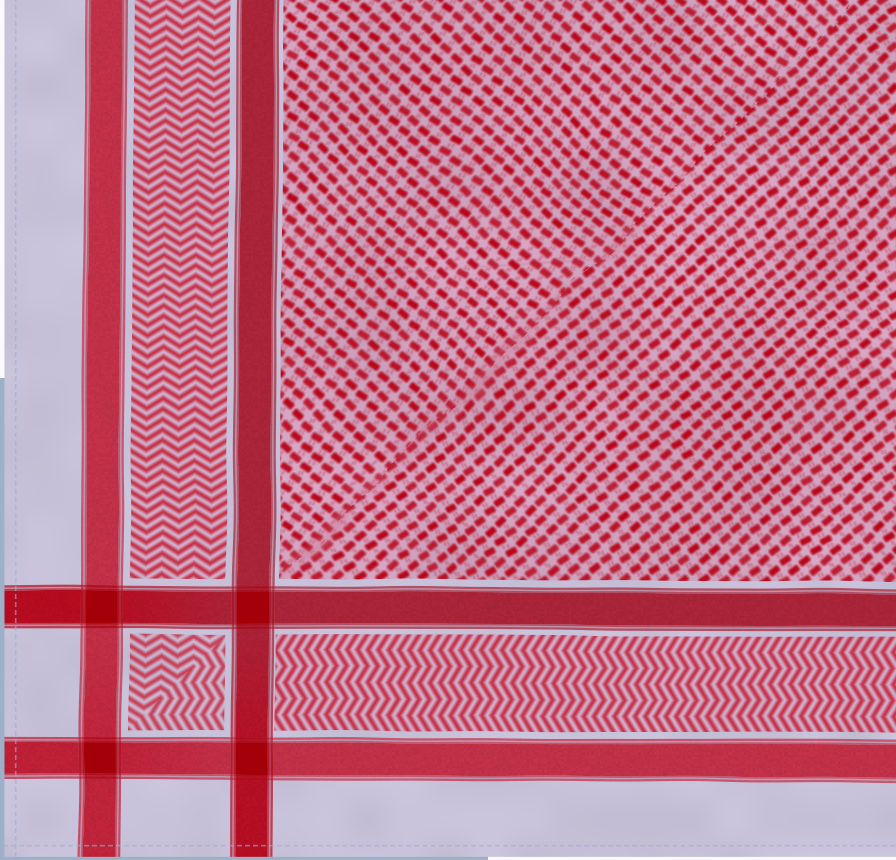
This texture is drawn by a Shadertoy shader. Its source:

```glsl
// Corner of a red and white woven scarf: toothed field, chevron borders and crossing bands.

// Layout, in hundredths of the canvas width
const vec2 OUTER_BAND = vec2(11.9, 11.45);
const vec2 CHEVRON_BAND = vec2(20.4, 19.95);
const vec2 INNER_BAND = vec2(28.85, 28.3);
const vec2 FIELD_CORNER = vec2(31.7, 31.5);
const vec2 HEM = vec2(1.75, 1.6);
const vec2 CLOTH_EDGE = vec2(0.5, 0.35);
const float BAND_CORE = 1.8;
const float BAND_HALF = 2.38;
const float CHEVRON_HALF = 5.35;
const float CHEVRON_WAVE = 3.6;
const float CHEVRON_PITCH = 1.15;
const float TOOTH_PITCH = 2.28;
const vec2 TOOTH_SIZE = vec2(0.64, 0.38);
const float TOOTH_TILT = 0.62;
const float THREAD_BLUR = 0.26;

// Thread colours
const vec3 CLOTH = vec3(0.78, 0.76, 0.85);
const vec3 FIELD = vec3(0.82, 0.64, 0.75);
const vec3 TOOTH = vec3(0.72, 0.02, 0.10);
const vec3 CHEVRON = vec3(0.77, 0.15, 0.24);
const vec3 OUTER_RED = vec3(0.75, 0.19, 0.28);
const vec3 INNER_RED = vec3(0.66, 0.14, 0.22);
const vec3 CROSS_RED = vec3(0.64, 0.0, 0.04);
const vec3 STITCH = vec3(0.62, 0.68, 0.82);

float pixelSize;

float hash(vec2 p) {
    vec3 q = fract(vec3(p.xyx) * 0.1031);
    q += dot(q, q.yzx + 33.33);
    return fract((q.x + q.y) * q.z);
}

float noise(vec2 p) {
    vec2 i = floor(p), f = fract(p);
    f = f * f * (3.0 - 2.0 * f);
    return mix(mix(hash(i), hash(i + vec2(1, 0)), f.x),
               mix(hash(i + vec2(0, 1)), hash(i + 1.0), f.x), f.y);
}

float cover(float dist) { return clamp(0.5 - dist / pixelSize, 0.0, 1.0); }

// Softer edge for loosely woven threads
float softCover(float dist) {
    float blur = max(THREAD_BLUR, pixelSize);
    return smoothstep(blur, -blur, dist);
}

float box(vec2 p, vec2 size, float corner) {
    vec2 d = abs(p) - size + corner;
    return length(max(d, 0.0)) + min(max(d.x, d.y), 0.0) - corner;
}

// Separate slanted ovals on a staggered lattice, with thin cross threads
float teeth(vec2 p, float lean) {
    float ink = 0.0;
    for (int k = 0; k < 2; k++) {
        vec2 g = p / TOOTH_PITCH + 0.5 * float(k);
        vec2 cell = floor(g) + 57.0 * float(k);
        vec2 jitter = vec2(hash(cell + 3.0), hash(cell + 21.0)) - 0.5;
        vec2 q = (fract(g) - 0.5) * TOOTH_PITCH - 0.16 * jitter;
        float angle = lean * (TOOTH_TILT + 0.3 * (hash(cell) - 0.5));
        float c = cos(angle), s = sin(angle);
        q = vec2(c * q.x + s * q.y, c * q.y - s * q.x);
        float tone = 0.82 + 0.18 * hash(cell + 9.0);
        ink = max(ink, tone * softCover(box(q, TOOTH_SIZE, 0.28)));
        ink = max(ink, 0.35 * softCover(box(q, vec2(0.1, 0.95), 0.05)));
    }
    return ink;
}

// Zigzag stripes; x runs across the border and y along it
float chevrons(vec2 p) {
    float zig = 2.2 * abs(fract(p.x / CHEVRON_WAVE) - 0.5);
    float stripe = abs(fract((p.y + zig) / CHEVRON_PITCH) - 0.5) * CHEVRON_PITCH;
    return softCover((stripe - 0.29) * 0.85);
}

// Solid core, pale line and lighter selvedge on both sides
float bandThread(float d) {
    d = abs(d);
    float paleLine = cover(abs(d - 2.05) - 0.08);
    return max(cover(d - BAND_CORE), 0.72 * cover(d - BAND_HALF)) * (1.0 - 0.6 * paleLine);
}

void mainImage(out vec4 fragColor, in vec2 fragCoord) {
    pixelSize = 100.0 / iResolution.x;
    vec2 p = fragCoord * pixelSize;

    // Slight skew and slack of the cloth
    vec2 w = p + vec2(0.8 * (1.0 - p.y / 96.0), 0.004 * p.x);
    w += 0.2 * (vec2(noise(p * 0.13), noise(p * 0.13 + 40.0)) - 0.5);
    vec3 color = CLOTH * (0.97 + 0.05 * noise(p * 0.22));

    // Toothed field, leaning both ways from the diagonal fold
    float inField = cover(max(FIELD_CORNER.x - w.x, FIELD_CORNER.y - w.y));
    float fold = p.x - p.y + 2.0 * (noise(p * 0.25) - 0.5);
    float seam = p.y - 62.6 - 0.067 * p.x;
    vec2 slack = vec2(noise(p * 0.09 + 11.0), noise(p * 0.09 + 70.0));
    float ink = teeth(w + 0.9 * slack, fold > 0.0 ? 1.0 : -1.0);
    float crease = exp(-fold * fold * 0.5) * smoothstep(90.0, 45.0, p.x);
    ink = mix(ink, 0.36, 0.5 * crease * noise(p * 0.5 + 5.0));
    ink = max(ink, 0.2 * softCover(abs(seam) - 0.05));
    vec3 field = FIELD * (0.96 + 0.08 * noise(p * 0.12 + 7.0));
    color = mix(color, mix(field, TOOTH, ink), inField);

    // Chevron borders and the corner square, where they turn
    vec2 c = w - CHEVRON_BAND;
    vec2 inside = vec2(cover(abs(c.x) - CHEVRON_HALF), cover(abs(c.y) - CHEVRON_HALF));
    float corner = inside.x * inside.y;
    float upright = inside.x * cover(FIELD_CORNER.y - w.y);
    float level = inside.y * cover(FIELD_CORNER.x - 0.3 - w.x);
    float turned = c.y < c.x ? chevrons(c.yx) : chevrons(c);
    float zigs = upright * chevrons(c) + level * chevrons(c.yx) + 0.9 * corner * turned;
    color = mix(color, FIELD * 1.02, 0.65 * (upright + level) + 0.3 * corner);
    color = mix(color, CHEVRON, 0.92 * zigs);

    // Bands; the free ends by the hem are richer in colour
    vec2 outer = vec2(bandThread(w.x - OUTER_BAND.x), bandThread(w.y - OUTER_BAND.y));
    vec2 inner = vec2(bandThread(w.x - INNER_BAND.x), bandThread(w.y - INNER_BAND.y));
    vec2 rich = 1.0 - smoothstep(vec2(9.0), vec2(31.0), w.yx);
    float weave = 0.97 + 0.06 * hash(floor(p * 4.0));
    float across = max(outer.x, inner.x);
    float under = 1.0 - 0.5 * across;
    color = mix(color, mix(OUTER_RED, TOOTH, 0.30 * rich.x) * weave, outer.x);
    color = mix(color, mix(INNER_RED, TOOTH, 0.70 * rich.x) * weave, inner.x);
    color = mix(color, mix(OUTER_RED, TOOTH, 0.40 * rich.y) * weave, outer.y * under);
    color = mix(color, mix(INNER_RED, TOOTH, 0.80 * rich.y) * weave, inner.y * under);
    float crossing = across * max(outer.y, inner.y);
    color = mix(color, CROSS_RED, crossing * crossing);

    // Dashed hem stitches
    vec2 dash = step(0.4, fract(p.yx / 0.9));
    vec2 hem = vec2(cover(abs(p.x - HEM.x) - 0.09), cover(abs(p.y - HEM.y) - 0.09)) * dash;
    color = mix(color, STITCH, 0.6 * max(hem.x, hem.y));

    // Backdrop beyond the cloth
    float bright = max(step(53.8, p.y), step(54.5, p.x));
    vec3 backdrop = mix(vec3(0.62, 0.69, 0.78), vec3(0.98), bright);
    float onCloth = cover(max(CLOTH_EDGE.x - p.x, CLOTH_EDGE.y - p.y));
    fragColor = vec4(mix(backdrop, color, onCloth), 1.0);
}
```
